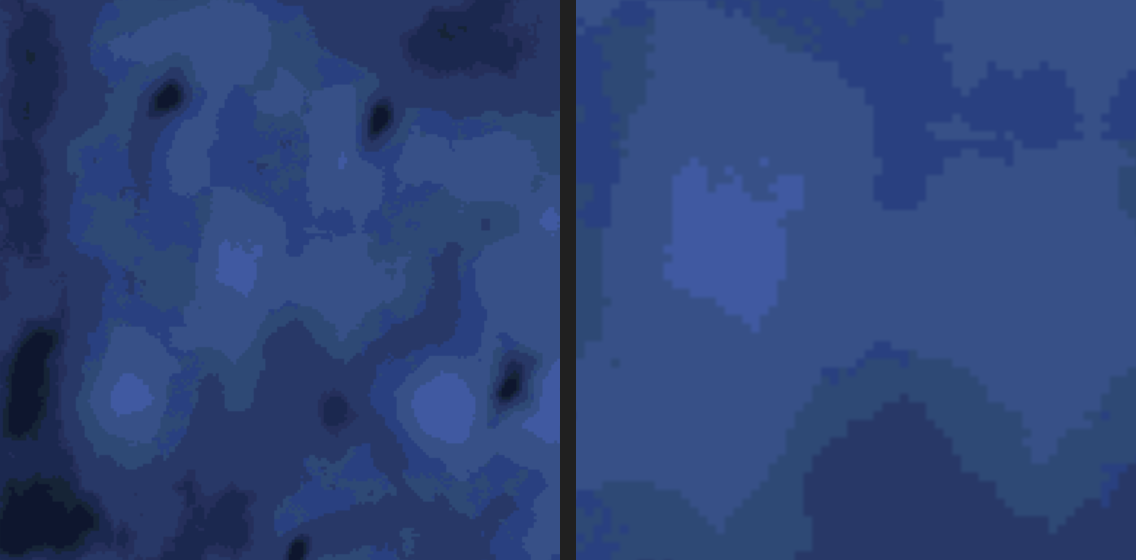
Left, the full canvas; right, a detail of the centre.
A Shadertoy shader for this texture:

```glsl
// Mottled deep-blue cloud texture, flattened into a few tones with blocky edges.
// A layered value-noise height, sunk by a few slanted dark pits, is sampled on a
// coarse grid, split into colour bands and softly blended between grid cells.

float hash(vec2 p) {
    return fract(sin(dot(p, vec2(127.1, 311.7))) * 43758.5453);
}

float valueNoise(vec2 p) {
    vec2 i = floor(p), f = fract(p);
    f = f * f * (3.0 - 2.0 * f);
    float low = mix(hash(i), hash(i + vec2(1, 0)), f.x);
    float high = mix(hash(i + vec2(0, 1)), hash(i + vec2(1, 1)), f.x);
    return mix(low, high, f.y);
}

// Cloud height, with stronger contrast towards the bottom
float cloudHeight(vec2 p) {
    vec2 q = p * vec2(1.08, 0.92) + 0.02 * valueNoise(p * 12.0 + 5.0);
    float h = 0.55 * valueNoise(q * 5.0 + 3.7)
            + 0.28 * valueNoise(q * 10.0 + 21.3)
            + 0.10 * valueNoise(q * 21.0 + 47.1)
            + 0.04 * valueNoise(q * 60.0 + 80.9);
    h = 0.49 + (h - 0.485) * mix(1.22, 0.85, p.y);

    // Faint square blocks and single-cell speckle
    h += 0.024 * (hash(floor(p * 24.0) + 9.0) - 0.5);
    h += 0.012 * (hash(floor(p * 192.0) + 33.0) - 0.5);

    // Dark pits, leaning to the upper right
    for (float i = 0.0; i < 5.0; i++) {
        vec2 centre = vec2(fract(0.06 + i * 0.618), hash(vec2(i, 4.0)));
        vec2 d = p - centre;
        d += 0.02 * (vec2(valueNoise(p * 22.0), valueNoise(p * 22.0 + 40.0)) - 0.5);
        d = vec2(0.83 * d.x - 0.56 * d.y, 0.56 * d.x + 0.83 * d.y);
        float size = mix(0.65, 1.15, hash(vec2(i, 8.0)));
        d /= size * vec2(0.032, 0.056);
        h *= 1.0 - 0.95 * exp(-dot(d, d));
    }
    return h;
}

// Flat colour of one grid cell
vec3 cellColour(vec2 cell) {
    vec2 p = (cell + 0.5) / 192.0;
    float h = cloudHeight(p);

    // Saturated blue and steel share the middle band in mottled patches
    float hue = 0.7 * valueNoise(p * 10.0 + 61.0)
              + 0.3 * valueNoise(p * 45.0 + 15.0)
              + 0.1 * (hash(cell + 71.0) - 0.5);
    vec3 middle = hue < 0.46 ? vec3(0.16, 0.25, 0.50) : vec3(0.18, 0.285, 0.46);

    vec3 colour = vec3(0.055, 0.085, 0.18);
    if (h > 0.13) colour = vec3(0.085, 0.14, 0.21);
    if (h > 0.18) colour = vec3(0.105, 0.155, 0.31);
    if (h > 0.26) colour = vec3(0.145, 0.185, 0.355);
    if (h > 0.295) colour = vec3(0.155, 0.22, 0.405);
    if (h > 0.463) colour = middle;
    if (h > 0.593) colour = vec3(0.215, 0.315, 0.53);
    if (h > 0.75) colour = vec3(0.25, 0.35, 0.63);
    return colour;
}

void mainImage(out vec4 fragColor, in vec2 fragCoord) {
    vec2 grid = fragCoord / iResolution.y * 192.0 - 0.5;
    vec2 cell = floor(grid);
    vec2 blend = smoothstep(0.15, 0.85, fract(grid));

    // Soft edges between neighbouring cells
    vec3 low = mix(cellColour(cell), cellColour(cell + vec2(1, 0)), blend.x);
    vec3 high = mix(cellColour(cell + vec2(0, 1)), cellColour(cell + vec2(1, 1)), blend.x);
    fragColor = vec4(mix(low, high, blend.y), 1.0);
}
```
